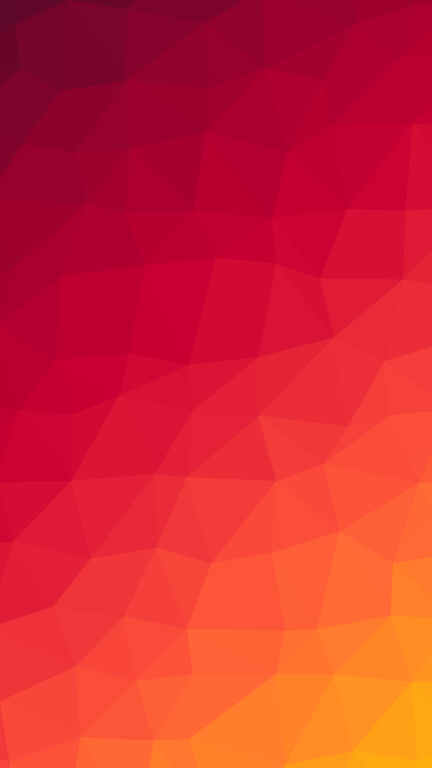
Give the GLSL for this background, as a Shadertoy shader.

```glsl
// Low-poly mesh of flat triangles, shaded from dark wine at the top left to amber at the bottom right.

const vec2 CELL_SIZE = vec2(0.153, 0.0885);    // mesh cell, as a share of the canvas
const vec2 MESH_ORIGIN = vec2(0.012, 0.0065);  // first vertex, measured from the top left
const float JITTER = 0.30;                     // vertex displacement, in cells
const float SHADE_VARIATION = 0.018;           // random ramp shift per triangle
const float SLANT_TOP = 0.38;                  // rightward pull of the ramp at the top
const float SLANT_GAIN = 0.20;                 // extra pull towards the bottom
const float STOP_SPACING = 0.2;                // ramp distance between colour stops

const int STOP_COUNT = 9;
const vec3 RAMP[STOP_COUNT] = vec3[STOP_COUNT](
    vec3(0.36, 0.03, 0.16),    // dark wine
    vec3(0.53, 0.01, 0.175),
    vec3(0.675, 0.0, 0.185),
    vec3(0.79, 0.0, 0.195),    // crimson
    vec3(0.895, 0.13, 0.215),
    vec3(0.98, 0.28, 0.23),    // coral
    vec3(1.0, 0.42, 0.205),
    vec3(1.0, 0.575, 0.13),
    vec3(1.0, 0.70, 0.04)      // amber
);

vec2 hash22(vec2 p) {
    vec3 q = fract(vec3(p.xyx) * vec3(0.1031, 0.1030, 0.0973));
    q += dot(q, q.yzx + 33.33);
    return fract((q.xx + q.yz) * q.zy);
}

vec2 meshVertex(vec2 id) {
    return id + JITTER * (2.0 * hash22(id + 17.0) - 1.0);
}

// Ramp position of a canvas point measured from the top left.
float rampPosition(vec2 p) {
    return p.y + p.x * (SLANT_TOP + SLANT_GAIN * p.y);
}

vec3 rampColor(float position) {
    float t = clamp(position / STOP_SPACING, 0.0, float(STOP_COUNT - 1));
    int i = min(int(t), STOP_COUNT - 2);
    return mix(RAMP[i], RAMP[i + 1], t - float(i));
}

float cross2(vec2 a, vec2 b) {
    return a.x * b.y - a.y * b.x;
}

float edgeDistance(vec2 p, vec2 a, vec2 b) {
    return cross2(b - a, p - a) / length(b - a);
}

// Adds one flat triangle: colour weighted by coverage, with the weight in alpha.
void addTriangle(inout vec4 sum, vec2 p, vec2 a, vec2 b, vec2 c, float pixel) {
    float winding = sign(cross2(b - a, c - a));
    float inside = min(winding * edgeDistance(p, a, b),
                   min(winding * edgeDistance(p, b, c), winding * edgeDistance(p, c, a)));
    float coverage = clamp(inside / pixel + 0.5, 0.0, 1.0);
    if (coverage <= 0.0) return;

    vec2 center = (a + b + c) / 3.0;
    float shift = SHADE_VARIATION * (2.0 * hash22(center * 91.7 + 50.0).x - 1.0);
    vec3 color = rampColor(rampPosition(MESH_ORIGIN + center * CELL_SIZE) + shift);
    sum += coverage * vec4(color, 1.0);
}

void mainImage(out vec4 fragColor, in vec2 fragCoord) {
    vec2 uv = fragCoord / iResolution.xy;
    vec2 canvas = vec2(uv.x, 1.0 - uv.y);
    vec2 p = (canvas - MESH_ORIGIN) / CELL_SIZE;
    float pixel = 1.0 / (CELL_SIZE.y * iResolution.y);

    // A faint smooth ramp fills any sliver left between triangles.
    vec4 sum = 0.001 * vec4(rampColor(rampPosition(canvas)), 1.0);

    // Split each nearby jittered cell along its shorter diagonal.
    for (int y = -1; y <= 1; y++) {
        for (int x = -1; x <= 1; x++) {
            vec2 id = floor(p) + vec2(x, y);
            vec2 a = meshVertex(id);
            vec2 b = meshVertex(id + vec2(1.0, 0.0));
            vec2 c = meshVertex(id + vec2(1.0, 1.0));
            vec2 d = meshVertex(id + vec2(0.0, 1.0));
            if (distance(a, c) < distance(b, d)) {
                addTriangle(sum, p, a, b, c, pixel);
                addTriangle(sum, p, a, c, d, pixel);
            } else {
                addTriangle(sum, p, a, b, d, pixel);
                addTriangle(sum, p, b, c, d, pixel);
            }
        }
    }
    fragColor = vec4(sum.rgb / sum.a, 1.0);
}
```
